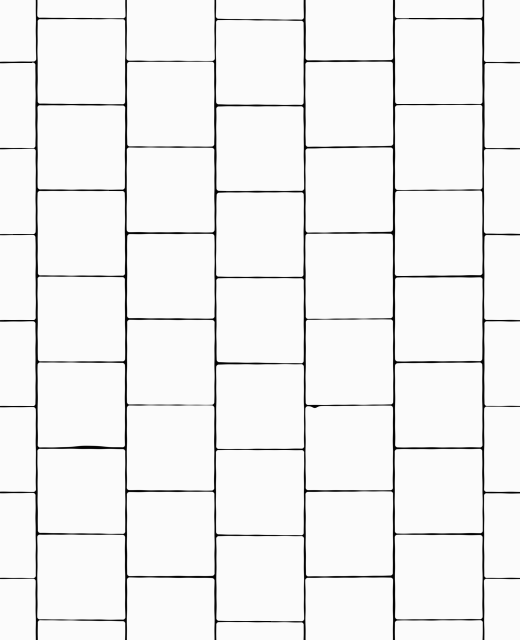
Write a Shadertoy shader that draws this pattern.

```glsl
// Staggered columns of pale, nearly square tiles parted by thin black joints.
// Each tile is a rounded box whose four edges taper by hashed amounts;
// layered sines waver the joints, and a few edges carry an ink swelling.

float hash(vec2 cell, float salt) {
    return fract(sin(dot(cell, vec2(41.3, 17.9)) + salt * 7.31) * 937.7);
}

// Half-width of a joint, tapering from one end of the edge to the other
float taper(vec2 cell, float salt, float along, float thin, float thick) {
    float from = hash(cell, salt);
    float to = hash(cell, salt + 4.0);
    return mix(thin, thick, mix(from, to, clamp(along, 0.0, 1.0)));
}

float waver(float t) {
    return 0.00012 * (sin(t * 95.0) + sin(t * 211.0 + 1.7));
}

// Swollen ink on rare tiles: a long low hump below, a small blot above
float swelling(vec2 cell, float x, bool below) {
    if (mod(cell.y, 9.0) != 4.0) return 0.0;
    float column = mod(cell.x, 6.0);
    if (below && column == 0.0) return 0.0026 * exp(-pow((x - 0.01) / 0.03, 2.0));
    if (!below && column == 3.0) return 0.0028 * exp(-pow((x + 0.054) / 0.005, 2.0));
    return 0.0;
}

// Signed distance to the tile: negative on its face, positive in the joint
float tileDistance(vec2 q, vec2 cell, vec2 size) {
    vec2 along = q / size + 0.5;
    bool right = q.x > 0.0;
    bool below = q.y > 0.0;
    vec2 gap = vec2(
        taper(cell, right ? 1.0 : 2.0, along.y, 0.0009, 0.0019),
        taper(cell, below ? 3.0 : 4.0, along.x, 0.0003, 0.0018));
    gap += vec2(waver(q.y + cell.y), waver(q.x + cell.x));
    gap.y += swelling(cell, q.x, below);

    float radius = 0.004;
    vec2 k = abs(q) - 0.5 * size + gap + radius;
    return length(max(k, 0.0)) + min(max(k.x, k.y), 0.0) - radius;
}

void mainImage(out vec4 fragColor, in vec2 fragCoord) {
    // Canvas height is one unit, measured downward from the top
    vec2 p = fragCoord / iResolution.y;
    p.y = 1.0 - p.y;

    // Column, its half-step stagger, and a slight drift and tilt
    vec2 size = vec2(0.1396, 0.1343);
    float x = (p.x - 0.0573) / size.x;
    float column = floor(x);
    float drift = 0.0015 * sin(4.127 * column - 0.4);
    float tilt = 0.012 * (hash(vec2(column, 0.0), 9.0) - 0.5);
    float y = p.y - 0.0294 - 0.0671 * mod(column, 2.0) - drift;
    y = (y + tilt * (x - column - 0.5) * size.x) / size.y;

    vec2 cell = vec2(column, floor(y));
    vec2 q = (vec2(x, y) - cell - 0.5) * size;

    // Smooth ink over the tile face
    float d = tileDistance(q, cell, size) * iResolution.y;
    float ink = smoothstep(-0.7, 0.7, d);
    fragColor = vec4(mix(vec3(0.985), vec3(0.01), ink), 1.0);
}
```
